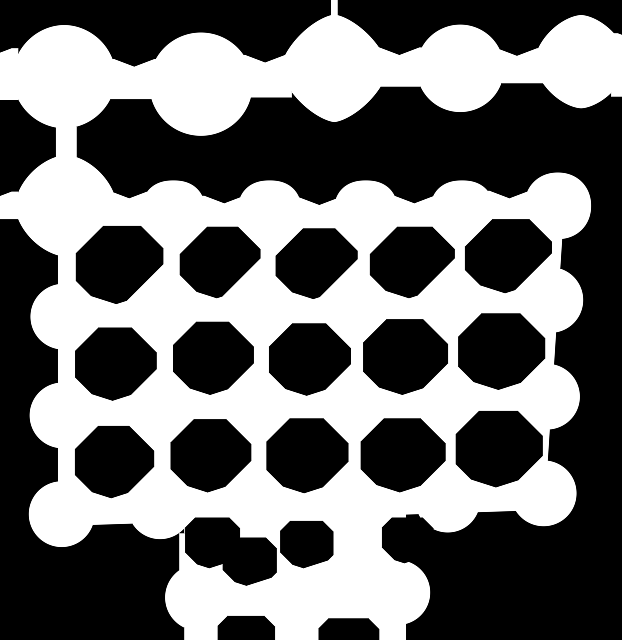
A Shadertoy shader for this pattern:

```glsl
// A white lattice of rounded nodes and straight links on black.
// Discs, links and slabs are joined as signed distances, then
// rows of chamfered cells are cut out of the result.

const vec2 CANVAS = vec2(746.0, 768.0);  // design units, scaled to any size
const vec3 INK = vec3(0.0);
const vec3 PAPER = vec3(1.0);
const float VALLEY_SLOPE = 0.38;
const float LINK_HALF_WIDTH = 32.0;
const float CELL_BOTTOM_SLOPE = 0.32;
const vec4 CELL_CUTS = vec4(28.0, 30.0, 28.0, 38.0);
const vec4 FIRST_ROW_CUTS = vec4(33.0, 27.0, 28.0, 48.0);
const vec4 SMALL_CUTS = vec4(12.0, 13.0, 19.0, 16.0);

// Upper chain: node centre, radius, roundness; link valley and underside
const vec4 CHAIN_NODES[5] = vec4[5](
    vec4(77.0, 92.0, 62.0, 1.95), vec4(241.0, 101.0, 62.0, 2.0),
    vec4(401.0, 82.0, 64.5, 1.5), vec4(552.0, 82.0, 52.5, 2.0),
    vec4(697.0, 74.0, 56.0, 1.65));
const vec3 CHAIN_LINKS[6] = vec3[6](
    vec3(-10.0, 67.0, 120.0), vec3(161.0, 80.0, 119.0),
    vec3(318.0, 75.0, 117.0), vec3(479.0, 66.0, 104.0),
    vec3(620.0, 67.0, 100.0), vec3(765.0, 49.0, 116.0));

// Cell edges by column and row
const float CELL_LEFT[5] = float[5](90.0, 207.0, 322.0, 435.0, 549.0);
const float CELL_BOTTOM[5] = float[5](481.0, 474.0, 475.0, 474.0, 468.0);
const float CELL_TOP[15] = float[15](
    271.0, 272.0, 274.0, 272.0, 263.0,
    393.0, 386.0, 388.0, 383.0, 376.0,
    511.0, 503.0, 502.0, 502.0, 493.0);
const vec3 ROW_SHIFT = vec3(8.5, 0.5, -2.5);
const vec3 ROW_DROP = vec3(-116.0, 0.0, 117.0);

// Box with corners (left, top, right, bottom); y runs downward
float slab(vec2 p, vec4 b) {
    vec2 d = max(b.xy - p, p - b.zw);
    return max(d.x, d.y);
}

// Disc whose outline leans towards a diamond as roundness drops to 1
float node(vec2 p, vec2 centre, float radius, float roundness) {
    vec2 d = pow(abs(p - centre), vec2(roundness));
    return pow(d.x + d.y, 1.0 / roundness) - radius;
}

// Bridge with a V-shaped valley above and a flat underside
float link(vec2 p, vec3 l) {
    float dx = abs(p.x - l.x);
    float valley = l.y - VALLEY_SLOPE * min(dx, 24.0);
    return max(dx - LINK_HALF_WIDTH, max(valley - p.y, p.y - l.z));
}

// Slab with four cut corners and a shallow point at the bottom
float cell(vec2 p, vec4 b, vec4 cuts) {
    vec2 lo = p - b.xy, hi = b.zw - p;
    vec4 corner = cuts - vec4(lo.x + lo.y, hi.x + lo.y, lo.x + hi.y, hi.x + hi.y);
    float chamfer = max(max(corner.x, corner.y), max(corner.z, corner.w)) * 0.7071;
    float tip = abs(p.x - 0.5 * (b.x + b.z) + 4.0) * CELL_BOTTOM_SLOPE - hi.y;
    return max(slab(p, b), max(chamfer, tip));
}

float upperChain(vec2 p) {
    float d = slab(p, vec4(397.0, -20.0, 405.0, 40.0));
    for (int i = 0; i < 5; i++) {
        vec4 n = CHAIN_NODES[i];
        d = min(d, node(p, n.xy, n.z, n.w));
    }
    for (int i = 0; i < 6; i++) d = min(d, link(p, CHAIN_LINKS[i]));
    return min(d, slab(p, vec4(67.0, 130.0, 92.0, 210.0)));
}

float latticeBody(vec2 p) {
    float right = 673.0 - 0.065 * (p.y - 307.0);
    float bottom = 629.0 - 0.033 * (p.x - 139.0);
    float d = slab(p, vec4(69.5, 250.0, right, bottom));

    // Scalloped top edge
    d = min(d, node(p, vec2(79.0, 247.0), 61.0, 1.7));
    d = min(d, link(p, vec3(-10.0, 239.0, 263.0)));
    for (int i = 0; i < 5; i++) {
        float f = float(i);
        d = min(d, link(p, vec3(155.0 + 114.0 * f, 246.0 - 2.0 * (f - 2.0) * (f - 2.0), 262.0)));
        if (i < 4) d = min(d, node(p, vec2(208.0 + 115.4 * f, 255.0), 38.5, 2.3));
    }
    d = min(d, node(p, vec2(669.0, 247.0), 40.0, 2.1));

    // Bulges down both sides
    for (int i = 0; i < 3; i++) {
        float f = float(i);
        d = min(d, node(p, vec2(76.0 - f, 380.0 + 118.5 * f), 39.5, 2.0));
        d = min(d, node(p, vec2(660.0 - 4.0 * f, 360.0 + 116.0 * f), 39.5, 2.0));
    }

    // Lower block and its shoulders
    d = min(d, node(p, vec2(192.0, 608.0), 39.0, 2.0));
    d = min(d, node(p, vec2(537.0, 600.0), 39.0, 2.0));
    d = min(d, slab(p, vec4(221.0, 610.0, 487.0, 800.0)));
    d = min(d, slab(p, vec4(215.0, 640.0, 240.0, 690.0)));
    d = min(d, node(p, vec2(238.0, 717.0), 40.0, 2.0));
    return min(d, node(p, vec2(477.0, 711.0), 39.0, 2.0));
}

float cutouts(vec2 p) {
    float d = 1e4;
    for (int r = 0; r < 3; r++) for (int c = 0; c < 5; c++) {
        float left = CELL_LEFT[c] + ROW_SHIFT[r] * (c == 0 ? 0.1 : 1.0);
        float right = 187.5 + 116.5 * float(c) + ROW_SHIFT[r];
        vec4 box = vec4(left, CELL_TOP[r * 5 + c], right, CELL_BOTTOM[c] + ROW_DROP[r]);
        d = min(d, cell(p, box, r == 0 ? FIRST_ROW_CUTS : CELL_CUTS));
    }
    // Small lower cells, then the arches between the legs
    d = min(d, cell(p, vec4(222.0, 621.0, 288.0, 682.0), SMALL_CUTS));
    d = min(d, cell(p, vec4(267.0, 645.0, 332.0, 703.0), SMALL_CUTS));
    d = min(d, cell(p, vec4(336.0, 625.0, 400.0, 682.0), SMALL_CUTS));
    d = min(d, cell(p, vec4(458.0, 621.0, 520.0, 676.0), SMALL_CUTS));
    d = min(d, cell(p, vec4(261.0, 739.0, 330.0, 900.0), SMALL_CUTS));
    return min(d, cell(p, vec4(382.0, 742.0, 455.0, 900.0), SMALL_CUTS));
}

void mainImage(out vec4 fragColor, in vec2 fragCoord) {
    vec2 uv = fragCoord / iResolution.xy;
    vec2 p = vec2(uv.x, 1.0 - uv.y) * CANVAS;
    float d = min(upperChain(p), max(latticeBody(p), -cutouts(p)));
    float edge = 0.5 * CANVAS.y / iResolution.y;
    fragColor = vec4(mix(PAPER, INK, smoothstep(-edge, edge, d)), 1.0);
}
```
